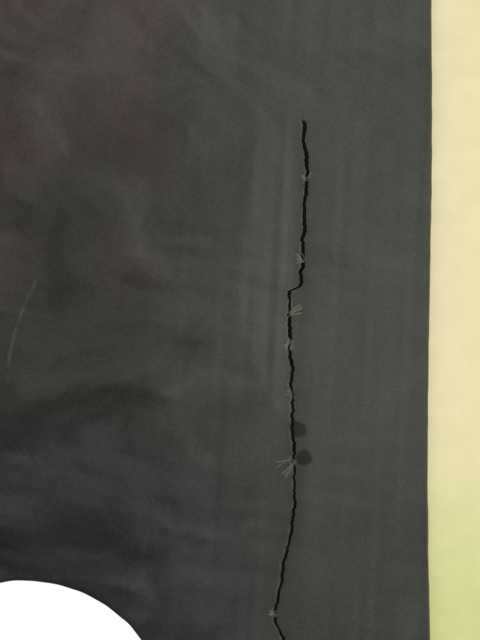
Write a WebGL 1 fragment shader that draws this texture.

```glsl
precision highp float;
uniform vec2 u_resolution;

#define WALL_TOP vec3(0.925, 0.885, 0.705)
#define WALL_LOW vec3(0.83, 0.84, 0.58)
#define BOARD_LIGHT vec3(0.295, 0.302, 0.28)
#define BOARD_MID vec3(0.213, 0.21, 0.198)
#define BOARD_DARK vec3(0.17, 0.173, 0.182)
#define FIBRE vec3(0.46, 0.44, 0.38)
#define SMUDGE_GAIN 0.085
#define STROKE_GAIN 0.06
#define GRAIN_GAIN 0.025
#define CRACK_WIDTH 0.0016
#define DISC vec3(0.039, -0.133, 0.226)

float hash(vec2 p) {
  vec3 q = fract(vec3(p.xyx) * 0.1031);
  q += dot(q, q.yzx + 33.33);
  return fract((q.x + q.y) * q.z);
}

float noise(vec2 p) {
  vec2 i = floor(p), f = fract(p);
  f = f * f * (3.0 - 2.0 * f);
  return mix(mix(hash(i), hash(i + vec2(1, 0)), f.x),
             mix(hash(i + vec2(0, 1)), hash(i + vec2(1, 1)), f.x), f.y);
}

float fbm(vec2 p) {
  float sum = 0.0, amp = 0.5;
  for (int i = 0; i < 5; i++) {
    sum += amp * noise(p);
    p = mat2(1.6, 1.2, -1.2, 1.6) * p + 17.3;
    amp *= 0.5;
  }
  return sum;
}

float segment(vec2 p, vec2 a, vec2 b) {
  vec2 d = b - a;
  return length(p - a - d * clamp(dot(p - a, d) / dot(d, d), 0.0, 1.0));
}

// Noise stretched along a direction, for wiped marks
float strokes(vec2 p, float angle, vec2 scale) {
  float c = cos(angle), s = sin(angle);
  return noise(mat2(c, -s, s, c) * p * scale + 40.0);
}

// Falls from 0 at the upper height to 1 at the lower one
float drop(float y, float top, float low) {
  return clamp((top - y) / (top - low), 0.0, 1.0);
}

float crackX(float y) {
  float x = 0.474 + 0.005 * drop(y, 0.811, 0.73) - 0.009 * drop(y, 0.72, 0.55);
  x += -0.018 * drop(y, 0.553, 0.545) + 0.009 * drop(y, 0.54, 0.232);
  x += -0.033 * pow(drop(y, 0.232, 0.039), 1.35) + 0.015 * drop(y, 0.039, 0.0);
  return x + 0.004 * (noise(vec2(y * 75.0, 3.0)) - 0.5) + 0.002 * (noise(vec2(y * 240.0, 8.0)) - 0.5);
}

// Loose threads fanned around a point on the crack
float tuft(vec2 p, float y, float size, float lean, float px) {
  vec2 root = vec2(crackX(y), y);
  float cover = 0.0;
  for (int i = 0; i < 6; i++) {
    float k = float(i);
    float a = lean + 1.8 * (hash(vec2(k, y * 91.0)) - 0.5);
    vec2 start = root + 0.5 * size * (vec2(hash(vec2(k, 5.0 + y)), hash(vec2(k, 9.0 + y))) - 0.5);
    vec2 tip = start + size * (0.5 + 0.6 * hash(vec2(k, 2.0))) * vec2(cos(a), sin(a));
    float d = segment(p, start, tip);
    cover = max(cover, (0.5 + 0.5 * hash(vec2(k, y))) * (1.0 - smoothstep(0.0002, 0.0008 + px, d)));
  }
  return cover;
}

vec3 board(vec2 p) {
  // Broad tone
  vec3 left = mix(BOARD_DARK, BOARD_MID, smoothstep(0.05, 0.45, p.y));
  left = mix(left, vec3(0.265, 0.255, 0.243), smoothstep(0.5, 0.95, p.y));
  vec3 right = BOARD_LIGHT * mix(0.87, 1.0, smoothstep(0.0, 0.5, p.y));
  vec3 col = mix(left, right, smoothstep(0.13, 0.53, p.x));

  // Smudges and a reddish bloom
  vec2 warp = vec2(fbm(p * 6.0), fbm(p * 6.0 + 30.0));
  float smudge = fbm(p * 11.0 + warp * 2.5) - 0.48;
  float rough = mix(1.0, 0.35, smoothstep(0.25, 0.5, p.x));
  col += SMUDGE_GAIN * rough * smudge * 1.5;
  float bloom = smoothstep(0.4, 0.7, fbm(p * 9.0 + 70.0)) * smoothstep(0.45, 0.7, p.y);
  col += vec3(0.024, -0.003, -0.002) * bloom * (1.0 - smoothstep(0.18, 0.38, p.x));

  // Wiped strokes: diagonal above, level at mid left, upright to the right
  float diagonal = strokes(p + warp * 0.06, 2.3, vec2(13.0, 65.0));
  float level = strokes(p + warp * 0.05, -0.2, vec2(10.0, 60.0));
  float upright = strokes(p, 1.52, vec2(4.0, 85.0));
  float wipe = mix(level, diagonal, smoothstep(0.55, 0.8, p.y));
  col += STROKE_GAIN * rough * (wipe - 0.5) * smoothstep(0.3, 0.6, fbm(p * 7.0 + 11.0));
  col += 0.022 * (upright - 0.5) * smoothstep(0.15, 0.35, p.x);

  // Pale rubbed patch with a curved left side
  float bend = p.y - 0.55;
  float rim = p.x - 0.37 - bend * bend * (bend < 0.0 ? 1.6 : 0.6);
  float patchMask = smoothstep(-0.004, 0.012, rim) * (1.0 - smoothstep(0.45, 0.475, p.x));
  patchMask *= smoothstep(0.335, 0.365, p.y) * (1.0 - smoothstep(0.58, 0.9, p.y));
  col += 0.026 * patchMask * (0.6 + 0.8 * upright);

  // Scratches at far left
  float arc = abs(p.x - 0.012 - 1.6 * pow(max(p.y - 0.41, 0.0), 2.0) - 0.05 * (p.y - 0.41));
  float span = smoothstep(0.39, 0.44, p.y) * (1.0 - smoothstep(0.55, 0.575, p.y));
  col += 0.075 * span * (1.0 - smoothstep(0.0, 0.005, arc)) * noise(p * vec2(90.0, 45.0));
  return col + GRAIN_GAIN * (noise(p * 380.0) - 0.5);
}

void main() {
  vec2 p = gl_FragCoord.xy / u_resolution * vec2(0.75, 1.0);
  float px = 1.0 / u_resolution.y;
  vec3 col = board(p);

  // Two round stains
  float stain = min(length(p - vec2(0.465, 0.329)), length(p - vec2(0.474, 0.284)));
  col *= 1.0 - 0.3 * (1.0 - smoothstep(0.010, 0.0155, stain + 0.004 * (noise(p * 90.0) - 0.5)));

  // Crack with a soft shade and a raised lip
  float side = p.x - crackX(p.y);
  float inside = 1.0 - smoothstep(0.808, 0.815, p.y);
  float halfWidth = CRACK_WIDTH * (0.55 + 0.6 * noise(vec2(p.y * 60.0, 1.0)) + 0.5 * smoothstep(0.2, 0.5, p.y));
  col *= 1.0 - 0.18 * inside * exp(-abs(side) * 130.0);
  col += 0.07 * inside * exp(-pow((side + 0.0045) / 0.0018, 2.0)) * noise(vec2(p.y * 110.0, 6.0));
  float gap = 1.0 - smoothstep(halfWidth - 0.5 * px, halfWidth + px, abs(side));
  col = mix(col, vec3(0.055, 0.053, 0.047), gap * inside * 0.92);

  // Frayed threads
  float fray = tuft(p, 0.72, 0.009, 1.9, px);
  fray = max(fray, tuft(p, 0.592, 0.011, 2.5, px));
  fray = max(fray, tuft(p, 0.508, 0.020, 0.7, px));
  fray = max(fray, tuft(p, 0.468, 0.013, 4.2, px));
  fray = max(fray, 0.6 * tuft(p, 0.38, 0.012, 2.2, px));
  fray = max(fray, 0.7 * tuft(p, 0.282, 0.026, 4.1, px));
  fray = max(fray, tuft(p, 0.038, 0.008, 2.4, px));
  col = mix(col, FIBRE, 0.8 * fray);

  // Pale disc at the lower left
  float disc = length(p - DISC.xy) - DISC.z + 0.002 * (noise(p * 45.0) - 0.5);
  col *= 1.0 - 0.3 * exp(-max(disc, 0.0) * 220.0);
  col = mix(col, vec3(1.0), 1.0 - smoothstep(-px, px, disc));

  // Plaster wall beyond the board edge
  float edge = p.x - 0.6705 - 0.0035 * cos((p.y - 0.84) * 5.6) - 0.001 * (noise(vec2(p.y * 50.0, 2.0)) - 0.5);
  vec3 wall = mix(WALL_LOW, WALL_TOP, smoothstep(0.0, 0.38, p.y));
  wall += 0.035 * (fbm(p * 45.0) - 0.48) + 0.015 * (noise(p * 20.0) - 0.5);
  wall *= 1.0 - 0.1 * exp(-max(edge, 0.0) * 90.0);
  col = mix(col, vec3(0.36, 0.32, 0.23), 0.7 * exp(-pow(edge / 0.002, 2.0)));
  col = mix(col, wall, smoothstep(-px, px, edge - 0.001));

  gl_FragColor = vec4(clamp(col, 0.0, 1.0), 1.0);
}
```
